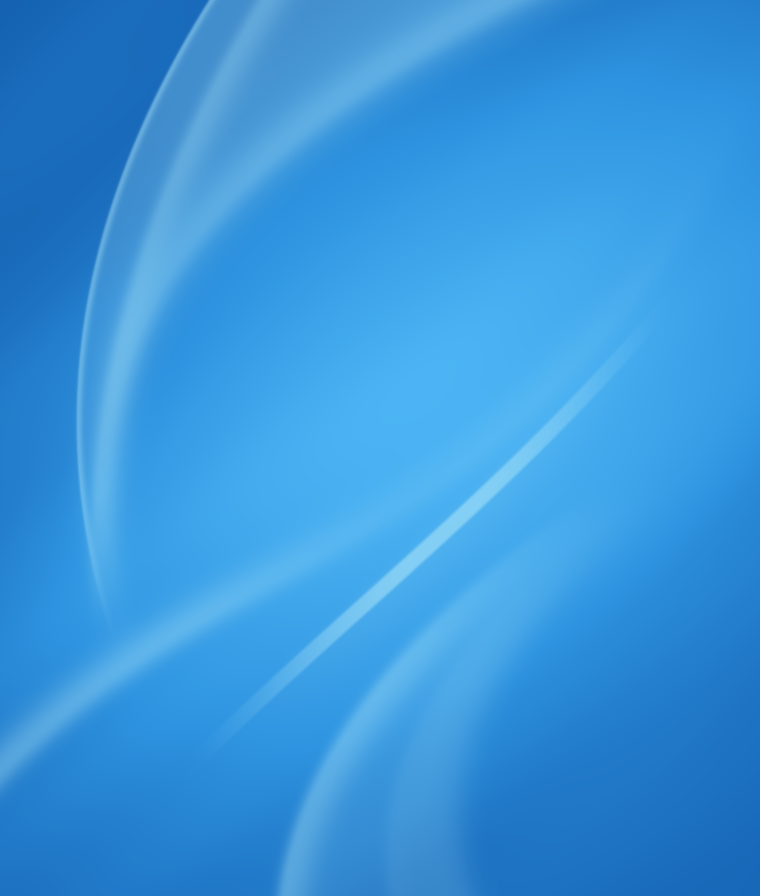
This background is drawn by a WebGL 1 fragment shader. Its source:

```glsl
precision highp float;

uniform vec2 u_resolution;

#define ASPECT 0.848
#define DEEP_BLUE vec3(0.06, 0.34, 0.66)
#define MID_BLUE vec3(0.18, 0.58, 0.88)
#define GLOW_BLUE vec3(0.32, 0.73, 0.97)
#define HAZE vec3(0.64, 0.88, 0.97)
#define GLOW_CENTER vec2(0.50, 0.53)
#define GLOW_AXIS vec2(0.78, 0.62)
#define GLOW_SIZE vec2(0.56, 0.34)
#define RAY_STRENGTH 0.10

vec2 hashGradient(vec2 cell) {
  float a = 6.2832 * fract(sin(dot(cell, vec2(127.1, 311.7))) * 4375.85);
  return vec2(cos(a), sin(a));
}

float gradientNoise(vec2 p) {
  vec2 i = floor(p), f = fract(p);
  vec2 u = f * f * f * (f * (f * 6.0 - 15.0) + 10.0);
  vec2 e = vec2(1.0, 0.0);
  float low = mix(dot(hashGradient(i), f),
                  dot(hashGradient(i + e), f - e), u.x);
  float high = mix(dot(hashGradient(i + e.yx), f - e.yx),
                   dot(hashGradient(i + 1.0), f - 1.0), u.x);
  return mix(low, high, u.y);
}

// Approximate signed distance to the cubic across = k(along)
float curveDistance(float along, float across, vec4 k) {
  float value = k.x + along * (k.y + along * (k.z + along * k.w));
  float slope = k.y + along * (2.0 * k.z + 3.0 * k.w * along);
  return (across - value) / sqrt(1.0 + slope * slope);
}

// Soft ridge with its own width on each side
float strand(float d, float before, float after) {
  float w = d < 0.0 ? before : after;
  return exp(-d * d / (w * w));
}

float fadeOut(float start, float end, float x) {
  return 1.0 - smoothstep(start, end, x);
}

vec3 backdrop(vec2 p) {
  vec2 d = p - GLOW_CENTER;
  vec2 q = vec2(dot(d, GLOW_AXIS), dot(d, vec2(-GLOW_AXIS.y, GLOW_AXIS.x)));
  vec2 g = q / GLOW_SIZE;
  float light = 0.08 + 0.84 * exp(-dot(g, g));
  light += RAY_STRENGTH * gradientNoise(q * vec2(1.3, 8.0) + 3.7);
  light = clamp(light, 0.0, 1.0);
  return light < 0.5 ? mix(DEEP_BLUE, MID_BLUE, light * 2.0)
                     : mix(MID_BLUE, GLOW_BLUE, light * 2.0 - 1.0);
}

// Tall curved sheet on the left
vec3 addSheet(vec3 color, vec2 p) {
  float rim = curveDistance(p.y - 0.53, p.x, vec4(0.087, 0.0, 0.67, 0.0));
  float fold = curveDistance(p.y - 0.38, p.x, vec4(0.108, 0.0, 0.49, 0.0));
  float inner = curveDistance(p.y - 0.45, p.x, vec4(0.115, 0.0, 1.0, 0.9));
  float tail = smoothstep(0.27, 0.46, p.y);
  float fill = smoothstep(-0.002, 0.002, rim) * fadeOut(-0.02, 0.06, inner);
  color = mix(color, HAZE, 0.30 * fill * smoothstep(0.28, 0.95, p.y));
  color = mix(color, HAZE, 0.42 * tail * strand(rim, 0.002, 0.005));
  color = mix(color, HAZE, 0.32 * tail * strand(fold, 0.010, 0.024));
  float innerFade = smoothstep(0.2, 0.65, p.y);
  return mix(color, HAZE, 0.26 * innerFade * strand(inner, 0.026, 0.016));
}

// Two diagonal beams through the middle
vec3 addBeams(vec3 color, vec2 p) {
  float wide = curveDistance(p.x, p.y, vec4(0.14, 1.014, -1.507, 1.61));
  float wideFade = mix(0.40, 0.13, smoothstep(0.15, 0.48, p.x))
                 * fadeOut(0.60, 0.86, p.x);
  color = mix(color, HAZE, wideFade * strand(wide, 0.017, 0.026));

  float thin = curveDistance(p.x - 0.404, p.y, vec4(0.323, 0.9, 0.0, 0.8));
  float thinFade = smoothstep(0.20, 0.46, p.x) * fadeOut(0.52, 0.76, p.x);
  color = mix(color, HAZE, 0.62 * thinFade * fadeOut(0.006, 0.011, abs(thin)));
  return mix(color, HAZE, 0.12 * thinFade * strand(thin, 0.04, 0.012));
}

// Fan of arcs rising from the lower edge
vec3 addFan(vec3 color, vec2 p) {
  float first = curveDistance(p.y, p.x, vec4(0.318, 0.13, 1.4, 0.15));
  float second = curveDistance(p.y, p.x, vec4(0.443, -0.15, 1.7, 0.0));
  float third = curveDistance(p.y, p.x, vec4(0.51, -0.30, 1.7, 0.0));
  float fade = fadeOut(0.22, 0.48, p.y);
  float body = smoothstep(-0.01, 0.03, first) * fadeOut(-0.03, 0.05, third);
  color = mix(color, HAZE, 0.13 * fade * body);
  color = mix(color, HAZE, 0.40 * fade * strand(first, 0.010, 0.026));
  color = mix(color, HAZE, 0.10 * fade * strand(second, 0.012, 0.035));
  return mix(color, HAZE, 0.10 * fade * strand(third, 0.035, 0.022));
}

void main() {
  vec2 p = gl_FragCoord.xy / u_resolution * vec2(ASPECT, 1.0);
  vec3 color = backdrop(p);
  color = addSheet(color, p);
  color = addBeams(color, p);
  color = addFan(color, p);
  gl_FragColor = vec4(color, 1.0);
}
```
